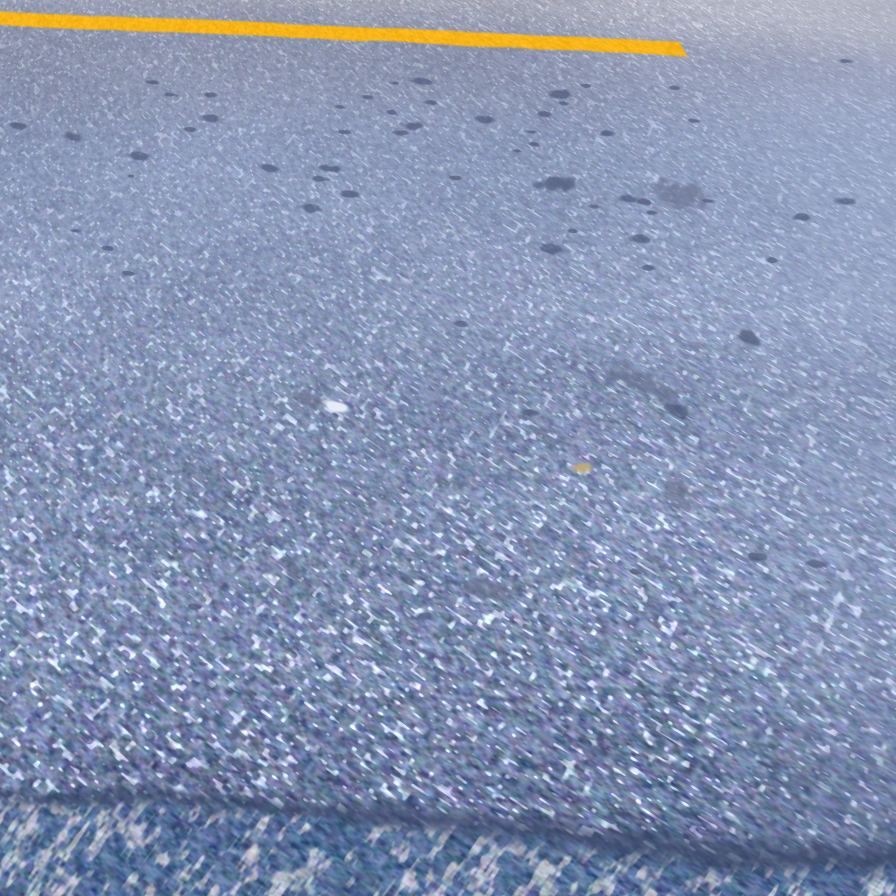
A WebGL 2 fragment shader for this texture:

```glsl
#version 300 es
precision highp float;
// Worn blue-grey asphalt seen at a low angle, with a yellow road line far away
// and a rough kerb strip up close. Layered value noise in a perspective-scaled
// space gives the grain; ellipses and jittered cells give the stains and pits.

#define GRAIN_FREQ 125.0
#define GRAIN_GAIN 0.44
#define FLECK_GAIN 0.40
#define FORESHORTEN 0.62
#define PIT_GRID vec2(24.0, 52.0)
#define PIT_DENSITY 0.30
#define LINE_YELLOW vec3(0.97, 0.71, 0.09)
#define PIT_COLOUR vec3(0.30, 0.34, 0.47)
#define STAIN_COLOUR vec3(0.41, 0.44, 0.55)
#define KERB_BLUE vec3(0.32, 0.42, 0.58)
#define KERB_PALE vec3(0.70, 0.72, 0.78)

uniform vec2 u_resolution;
out vec4 fragColor;

float hash(vec2 p) {
  vec3 q = fract(p.xyx * 0.1031);
  q += dot(q, q.yzx + 33.33);
  return fract((q.x + q.y) * q.z);
}

float noise(vec2 p) {
  vec2 i = floor(p), f = fract(p);
  f = f * f * (3.0 - 2.0 * f);
  return mix(mix(hash(i), hash(i + vec2(1, 0)), f.x),
             mix(hash(i + vec2(0, 1)), hash(i + vec2(1, 1)), f.x), f.y);
}

float fbm(vec2 p) {
  float sum = 0.0, amp = 0.5;
  for (int i = 0; i < 4; i++) {
    sum += amp * noise(p);
    p = p * 2.03 + 17.0;
    amp *= 0.5;
  }
  return sum;
}

vec2 turn(vec2 p, float a) {
  return mat2(cos(a), -sin(a), sin(a), cos(a)) * p;
}

// Soft ragged ellipse, 1 inside and 0 outside
float blot(vec2 uv, vec2 centre, vec2 radius, float angle) {
  float d = length(turn(uv - centre, angle) / radius);
  d += 0.7 * (noise(uv * 130.0) - 0.5);
  return 1.0 - smoothstep(0.55, 1.25, d);
}

// Dark pits scattered over jittered cells, thickest in the far band
float pits(vec2 uv) {
  vec2 cell = floor(uv * PIT_GRID);
  float cover = 0.0;
  for (int j = -1; j <= 1; j++)
    for (int i = -1; i <= 1; i++) {
      vec2 id = cell + vec2(i, j);
      vec2 centre = (id + vec2(hash(id + 3.1), hash(id + 7.7))) / PIT_GRID;
      float band = smoothstep(0.66, 0.78, centre.y) * (1.0 - smoothstep(0.87, 0.95, centre.y));
      float chance = PIT_DENSITY * band * smoothstep(0.25, 0.6, noise(centre * 7.0)) + 0.012;
      float size = mix(0.5, 1.2, hash(id + 19.3));
      float here = step(hash(id + 11.9), chance) * step(0.2, centre.y);
      cover = max(cover, here * blot(uv, centre, vec2(0.011, 0.0042) * size, -0.1));
    }
  return cover;
}

vec3 roadTone(vec2 uv) {
  vec3 tone = mix(vec3(0.41, 0.47, 0.61), vec3(0.50, 0.56, 0.695), smoothstep(0.10, 0.36, uv.y));
  tone = mix(tone, vec3(0.545, 0.60, 0.73), smoothstep(0.35, 0.75, uv.y));
  tone = mix(tone, vec3(0.55, 0.58, 0.68), smoothstep(0.80, 0.96, uv.y));
  tone += 0.045 * smoothstep(0.6, 1.0, uv.x) * smoothstep(0.05, 0.3, uv.y);
  tone += vec3(0.11, 0.09, 0.05) * smoothstep(0.93, 1.0, uv.y + 0.06 * (uv.x - 0.7));
  return tone + 0.10 * (fbm(uv * vec2(4.0, 9.0)) - 0.47);
}

void main() {
  vec2 uv = gl_FragCoord.xy / u_resolution;
  float aa = 1.0 / u_resolution.y;

  // Grain: slanted streaks that shrink with distance
  float nearness = 1.0 - FORESHORTEN * uv.y;
  vec2 ground = GRAIN_FREQ * vec2((uv.x - 0.5) / nearness, -log(nearness) / FORESHORTEN);
  vec2 slant = turn(ground, -0.6) * vec2(0.75, 1.5);
  float streak = noise(slant) * 0.6 + noise(slant * 1.9 + 41.0) * 0.4;
  float strength = mix(1.0, 0.3, smoothstep(0.1, 0.95, uv.y)) * mix(1.0, 0.65, smoothstep(0.7, 1.0, uv.x));
  float fleck = smoothstep(0.64, 0.95, noise(slant * 1.1 + 90.0));
  vec3 tint = vec3(noise(slant + 150.0), noise(slant + 210.0), noise(slant + 270.0)) - 0.5;
  vec3 colour = roadTone(uv);
  colour += strength * (GRAIN_GAIN * (streak - 0.53) + FLECK_GAIN * fleck * vec3(1.0, 0.98, 0.88) + 0.10 * tint);

  // Stains, pits and small litter
  float stain = blot(uv, vec2(0.755, 0.782), vec2(0.032, 0.016), -0.2);
  stain = max(stain, blot(uv, vec2(0.715, 0.573), vec2(0.042, 0.012), -0.4));
  stain = max(stain, blot(uv, vec2(0.755, 0.447), vec2(0.020, 0.015), -0.8));
  stain = max(stain, blot(uv, vec2(0.550, 0.342), vec2(0.032, 0.011), -0.15));
  stain = max(stain, blot(uv, vec2(0.345, 0.552), vec2(0.020, 0.011), -0.5));
  colour = mix(colour, STAIN_COLOUR, 0.6 * stain);
  float pit = max(pits(uv), blot(uv, vec2(0.620, 0.795), vec2(0.025, 0.008), 0.0));
  pit = max(pit, blot(uv, vec2(0.615, 0.722), vec2(0.014, 0.006), -0.1));
  pit = max(pit, blot(uv, vec2(0.835, 0.624), vec2(0.014, 0.007), -0.5));
  pit = max(pit, blot(uv, vec2(0.758, 0.541), vec2(0.016, 0.007), -0.3));
  colour = mix(colour, PIT_COLOUR, 0.68 * pit);
  colour = mix(colour, vec3(0.90, 0.92, 0.97), blot(uv, vec2(0.374, 0.546), vec2(0.015, 0.006), -0.25));
  colour = mix(colour, vec3(0.78, 0.70, 0.45), 0.8 * blot(uv, vec2(0.649, 0.478), vec2(0.011, 0.006), 0.0));

  // Yellow line, bowed slightly and ending at the right
  float middle = 0.979 - 0.037 * uv.x - 0.010 * uv.x * uv.x + 0.002 * (noise(uv * 40.0) - 0.5);
  float across = abs(uv.y - middle) - 0.0068;
  float paint = max(across, uv.x - 0.762 - 0.6 * (middle - uv.y));
  colour = mix(colour, LINE_YELLOW + 0.10 * (streak - 0.5), 1.0 - smoothstep(-aa, 0.0015 + aa, paint));

  // Kerb strip with coarse slanted stones and a shadowed seam
  float seam = mix(0.110, 0.040, smoothstep(0.1, 1.0, uv.x)) + 0.012 * (noise(uv * 28.0) - 0.5);
  vec2 chip = turn(uv, 0.95) * vec2(50.0, 120.0);
  float stone = 0.65 * noise(chip) + 0.35 * noise(chip * 2.3 + 9.0);
  vec3 kerb = mix(KERB_BLUE, KERB_PALE, smoothstep(0.46, 0.78, stone));
  kerb += 0.35 * (streak - 0.5) + 0.08 * tint;
  colour = mix(colour, kerb, 1.0 - smoothstep(-0.014, 0.004, uv.y - seam));
  float gap = (uv.y - seam) / mix(0.009, 0.017, uv.x);
  colour = mix(colour, vec3(0.22, 0.27, 0.40), mix(0.55, 0.75, uv.x) * exp(-gap * gap));

  fragColor = vec4(clamp(colour, 0.0, 1.0), 1.0);
}
```
